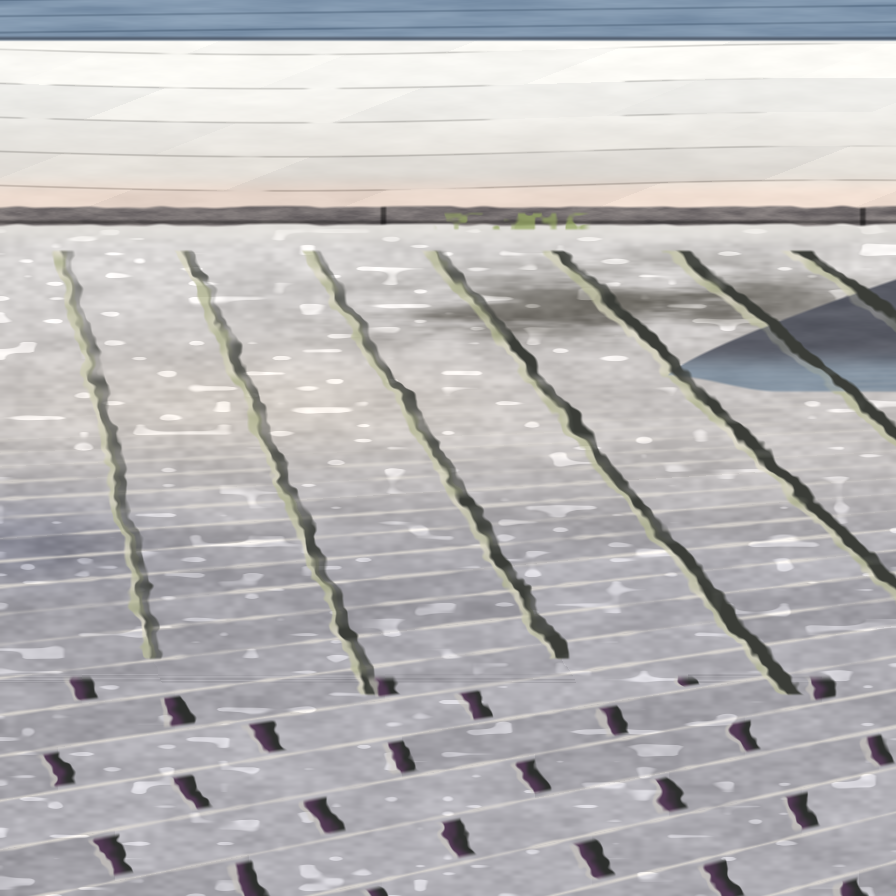
This texture is drawn by a three.js fragment shader. Its source:

```glsl
varying vec2 vUv;

#define SOFT 0.002
#define ROAD_END 0.045
#define CURB_TOP 0.231
#define CURB_END 0.251
#define ROW_GROWTH 0.0965
#define ROW_HORIZON 0.35
#define ROW_FAN 0.32
#define STUB_PERIOD 0.2344
#define STUB_SHIFT 0.149

float hash(vec2 p) {
  vec3 q = fract(vec3(p.xyx) * 0.1031);
  q += dot(q, q.yzx + 33.33);
  return fract((q.x + q.y) * q.z);
}

float noise(vec2 p) {
  vec2 i = floor(p), f = fract(p);
  f = f * f * (3.0 - 2.0 * f);
  return mix(mix(hash(i), hash(i + vec2(1, 0)), f.x),
             mix(hash(i + vec2(0, 1)), hash(i + vec2(1, 1)), f.x), f.y);
}

float fbm(vec2 p) {
  float sum = 0.0, amp = 0.5;
  for (int i = 0; i < 4; i++) {
    sum += amp * noise(p);
    p = p * 2.03 + 7.1;
    amp *= 0.5;
  }
  return sum;
}

float below(float y, float edge) { return smoothstep(edge - SOFT, edge + SOFT, y); }
float stroke(float d, float halfWidth) {
  return 1.0 - smoothstep(halfWidth - SOFT, halfWidth + SOFT, abs(d));
}
float blob(vec2 p, vec2 c, vec2 r) { vec2 q = (p - c) / r; return exp(-dot(q, q)); }

// Blue road strip along the top
vec3 road(vec2 p) {
  vec3 c = mix(vec3(0.41, 0.50, 0.60), vec3(0.60, 0.68, 0.76), fbm(p * vec2(9, 90)));
  float seam = abs(fract((p.y + 0.012 * p.x) * 55.0) - 0.5);
  return c - 0.10 * smoothstep(0.38, 0.5, seam);
}

// Sunlit walkway of wide slabs
vec3 walkway(vec2 p) {
  vec3 c = mix(vec3(1.0, 0.995, 0.975), vec3(0.92, 0.90, 0.87), smoothstep(0.09, 0.22, p.y));
  float y = p.y - 0.006 * sin(p.x * 5.0);
  float course = floor((y - 0.055) / 0.038);
  float slab = floor(p.x * 3.5 + course * 0.37 + (p.y - 0.1) * 9.0);
  c -= 0.07 * hash(vec2(slab, course + 5.0)) * vec3(1.0, 0.95, 0.85);
  float seam = abs(fract((y - 0.055) / 0.038) - 0.5);
  c -= 0.15 * smoothstep(0.45, 0.5, seam) * smoothstep(0.25, 0.6, noise(p * vec2(25, 9)));
  c += vec3(0.04, -0.01, -0.03) * smoothstep(0.19, 0.22, p.y);
  return c + 0.06 * (fbm(p * vec2(20, 90)) - 0.45);
}

// Stone kerb with tufts of weed
vec3 kerb(vec2 p) {
  vec3 c = mix(vec3(0.34, 0.32, 0.33), vec3(0.62, 0.59, 0.58), fbm(p * vec2(40, 160)));
  c *= 1.0 - 0.35 * stroke(p.y - CURB_END + 0.003, 0.002);
  float gaps = min(abs(p.x - 0.428), abs(p.x - 0.963));
  return c * (1.0 - 0.5 * stroke(gaps, 0.003));
}

vec3 paving(vec2 p) {
  // Row coordinate: courses fan out and widen towards the viewer
  float fan = 1.0 - ROW_FAN * p.x;
  float w = (p.y - 0.39 * ROW_FAN * p.x) / fan;
  float span = max(w - ROW_HORIZON, 0.012);
  float n = log(span / 0.518) / ROW_GROWTH;
  float row = floor(n + 0.5);
  float rowSize = ROW_GROWTH * span * fan;

  // Column coordinate of the long joints
  float t = p.y - 0.28;
  float pitch = 0.137 + 0.195 * t;
  float wobble = 0.012 * (noise(p * vec2(22, 50)) - 0.5) + 0.006 * (noise(p * 130.0) - 0.5);
  float u = (p.x - 0.0755 - 0.22 * t + wobble) / pitch;
  float col = floor(u + 0.5);

  // Staggered bond in the foreground
  float shift = 0.065 + STUB_SHIFT * row + 0.045 * max(0.0, -row);
  float s = (p.x - shift) / STUB_PERIOD;
  float near = smoothstep(0.752, 0.762, p.y);

  // Stone tones
  vec3 c = mix(vec3(0.84, 0.83, 0.825), vec3(0.77, 0.755, 0.75), smoothstep(0.27, 0.45, p.y));
  c = mix(c, vec3(0.655, 0.65, 0.675), smoothstep(0.47, 0.66, p.y));
  float tone = hash(vec2(row + 60.0, mix(floor(u), floor(s), near) + 20.0)) - 0.5;
  c += 0.09 * tone * smoothstep(0.4, 0.6, p.y);
  c += 0.14 * (fbm(p * vec2(14, 50)) - 0.47) + 0.07 * (noise(p * vec2(90, 190)) - 0.5);
  c += vec3(0.06, 0.05, 0.03) * blob(p, vec2(0.3, 0.45), vec2(0.25, 0.06));
  c -= vec3(0.15, 0.14, 0.11) * blob(p, vec2(0.02, 0.6), vec2(0.13, 0.05));

  // Sooty smear
  float soot = blob(p, vec2(0.74, 0.335), vec2(0.24, 0.042)) + 0.5 * blob(p, vec2(0.5, 0.36), vec2(0.15, 0.025));
  c -= vec3(0.40, 0.40, 0.42) * soot * smoothstep(0.2, 0.65, fbm(p * vec2(8, 60)));

  // Cast shadow, paler and bluer along its lower rim
  float top = mix(0.419, 0.312, pow(clamp((p.x - 0.745) / 0.255, 0.0, 1.0), 0.8));
  float bottom = 0.419 + 0.018 * smoothstep(0.745, 0.87, p.x);
  float shade = below(p.y, top) * (1.0 - below(p.y, bottom)) * below(p.x, 0.745);
  vec3 shadeColor = mix(vec3(0.33, 0.34, 0.38), vec3(0.50, 0.56, 0.62), smoothstep(0.385, 0.42, p.y));
  c = mix(c, shadeColor + 0.12 * (fbm(p * vec2(20, 80)) - 0.45), shade * 0.95);

  // Pale mortar between courses
  float rowEdge = (0.5 - abs(n - row)) * rowSize + 0.002 * (noise(p * vec2(60, 20)) - 0.5);
  float worn = smoothstep(0.25, 0.6, noise(p * vec2(18, 60) + 4.0));
  float mortar = stroke(rowEdge, 0.0016) * smoothstep(0.38, 0.6, p.y) * mix(worn, 1.0, 0.35 + 0.3 * near);
  c = mix(c, vec3(0.89, 0.87, 0.84), 0.8 * mortar);
  float fleck = smoothstep(0.80, 0.9, noise(p * vec2(32, 120) + 9.0));
  c += 0.16 * fleck * (1.0 - shade);

  // Long mossy joints: bright left rim, dark right side
  float lean = 0.22 + 0.195 * col;
  float d = (u - col) * pitch / sqrt(1.0 + lean * lean);
  float jointEnd = 0.735 + 0.04 * mod(col, 2.0);
  float run = below(p.y, 0.28) * (1.0 - below(p.y, jointEnd));
  float clump = noise(p * vec2(45, 75) + 3.0);
  float moss = stroke(d + 0.006, 0.006) * run * (1.0 - 0.65 * shade);
  c = mix(c, mix(vec3(0.66, 0.68, 0.52), vec3(0.91, 0.89, 0.82), clump), 0.75 * moss);
  float depth = clamp(0.45 + 0.13 * col + 0.9 * (p.y - 0.45) + 0.7 * (clump - 0.5), 0.2, 1.0);
  c = mix(c, vec3(0.23, 0.24, 0.22), stroke(d - 0.001, 0.0035 + 0.004 * t + 0.003 * clump) * run * depth);

  // Short open joints of the foreground rows
  float sd = (fract(s + 0.5) - 0.5) * STUB_PERIOD - 0.45 * (n - row) * rowSize + wobble;
  float inRow = 1.0 - smoothstep(0.32, 0.44, abs(n - row));
  c = mix(c, vec3(0.80, 0.78, 0.75), 0.6 * stroke(sd + 0.010, 0.006) * inRow * near);
  vec3 gap = mix(vec3(0.30, 0.20, 0.31), vec3(0.15, 0.16, 0.15), smoothstep(-0.008, 0.006, sd));
  return mix(c, gap, stroke(sd, 0.008 + 0.004 * clump) * inRow * near * 0.95);
}

void main() {
  vec2 p = vec2(vUv.x, 1.0 - vUv.y);
  float ragged = 0.003 * (noise(p * vec2(50, 3)) - 0.5);
  vec3 color = mix(road(p), walkway(p), below(p.y, ROAD_END));
  color = mix(color, vec3(0.28, 0.32, 0.38), 0.75 * stroke(p.y - ROAD_END + 0.002, 0.0018));
  color = mix(color, kerb(p), below(p.y, CURB_TOP + ragged));
  vec3 ground = paving(p);
  ground = mix(ground, vec3(0.90, 0.89, 0.87), 0.7 * (1.0 - smoothstep(0.255, 0.28, p.y)));
  color = mix(color, ground, below(p.y, CURB_END + ragged));
  float weeds = smoothstep(0.62, 0.8, noise(vec2(p.x * 16.0, 2.0))) * below(p.x, 0.32) * (1.0 - below(p.x, 0.82));
  float tuft = weeds * smoothstep(0.4, 0.65, noise(p * 110.0)) * stroke(p.y - 0.247, 0.009);
  color = mix(color, vec3(0.58, 0.65, 0.38), 0.75 * tuft);
  gl_FragColor = vec4(clamp(color, 0.0, 1.0), 1.0);
}
```
